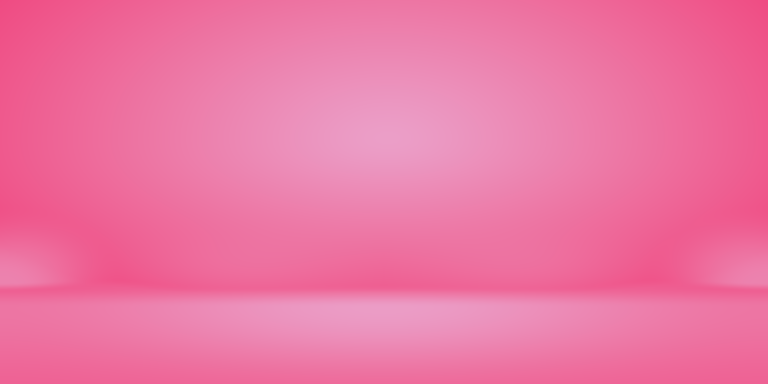
Reproduce this background procedurally as a Shadertoy shader.

```glsl
// Soft pink studio backdrop: glowing wall, side lights and a glossy floor.

const vec3 DEEP_PINK = vec3(0.94, 0.28, 0.50);
const vec3 MID_PINK  = vec3(0.93, 0.46, 0.64);
const vec3 PALE_PINK = vec3(0.92, 0.63, 0.79);

// Three-stop colour ramp, from deep (0) to pale (1)
vec3 pinkRamp(float tone) {
    vec3 low = mix(DEEP_PINK, MID_PINK, clamp(tone * 2.0, 0.0, 1.0));
    return mix(low, PALE_PINK, clamp(tone * 2.0 - 1.0, 0.0, 1.0));
}

// Gaussian spot with separate horizontal and vertical radii
float softSpot(vec2 p, vec2 center, vec2 radius) {
    vec2 q = (p - center) / radius;
    return exp(-dot(q, q));
}

// Elliptical wall light, falling off faster below its center
float wallTone(vec2 p) {
    vec2 offset = p - vec2(0.505, 0.64);
    float height = mix(0.44, 0.62, smoothstep(-0.12, 0.12, offset.y));
    float dist = length(vec2(offset / vec2(0.55, height)));
    float tone = 1.04 - 0.92 * sqrt(dist * dist + 0.006);

    // Faint reflected light on either side of the lower center
    vec2 mirrored = vec2(abs(p.x - 0.5), p.y);
    return max(tone, 0.02) + 0.17 * softSpot(mirrored, vec2(0.2, 0.29), vec2(0.14, 0.09));
}

// Quarter-ellipse light resting on the floor at both side edges
float sideLight(vec2 p, float horizon) {
    float inset = min(p.x, 1.0 - p.x);
    float dist = length(vec2(inset / 0.165, (p.y - horizon) / 0.215));
    return 0.62 * smoothstep(1.0, 0.12, dist);
}

// Floor sheen: a bright band under the horizon, strongest at the center
float floorTone(vec2 p) {
    float sideways = smoothstep(0.0, 0.5, abs(p.x - 0.5));
    float peak = mix(0.95, 0.50, sideways);
    float front = mix(0.34, 0.27, sideways);
    float back = mix(0.36, 0.22, sideways);
    float tone = mix(front, peak, smoothstep(-0.04, 0.20, p.y));
    return mix(tone, back, smoothstep(0.20, 0.255, p.y));
}

void mainImage(out vec4 fragColor, in vec2 fragCoord) {
    vec2 uv = fragCoord / iResolution.xy;
    float sideways = abs(uv.x - 0.5) * 2.0;
    float horizon = 0.248 + 0.014 * smoothstep(0.5, 0.72, sideways)
                  - 0.010 * smoothstep(0.72, 1.0, sideways);

    // Join wall and floor with a soft horizon
    float wall = wallTone(uv) + sideLight(uv, horizon);
    float blend = smoothstep(horizon - 0.012, horizon + 0.012, uv.y);
    float tone = mix(floorTone(uv), wall, blend);

    fragColor = vec4(pinkRamp(tone), 1.0);
}
```
